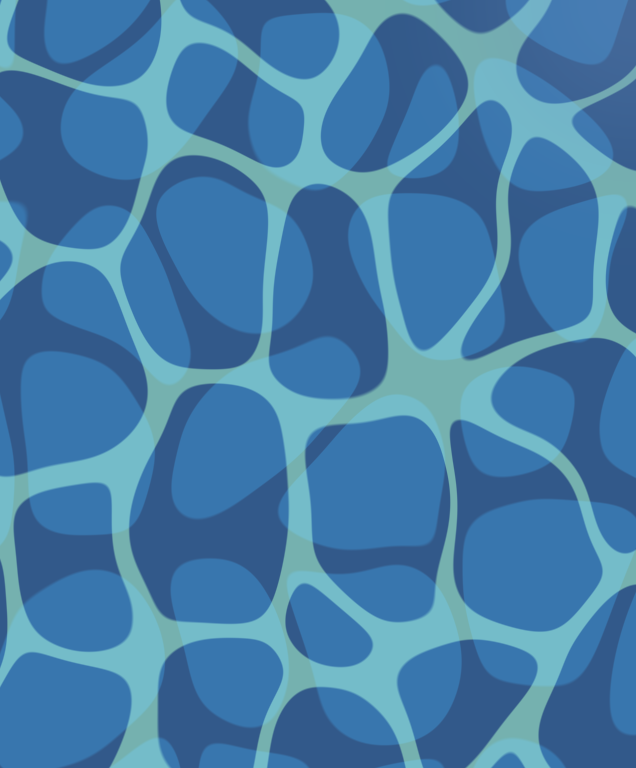
Give the GLSL for this texture, as a WebGL 1 fragment shader.

```glsl
precision highp float;
// Stylised pool water: a pale caustic web over its dark shadow web on blue.

uniform vec2 u_resolution;

const vec3 WATER = vec3(0.22, 0.462, 0.682);
const vec3 SHADOW = vec3(0.198, 0.35, 0.54);
const vec3 FOAM = vec3(0.453, 0.737, 0.79);
const vec3 FOAM_SHADED = vec3(0.457, 0.695, 0.685);
const vec3 HAZE = vec3(0.42, 0.55, 0.75);

// Three random values in 0..1 for a lattice point
vec3 hash3(vec2 id, float seed) {
  vec3 q = vec3(dot(id, vec2(127.1, 311.7)),
                dot(id, vec2(269.5, 183.3)),
                dot(id, vec2(419.2, 371.9)));
  return fract(sin(q + seed * 17.3) * 43758.55);
}

float cornerSlope(vec2 id, vec2 offset, float seed) {
  float angle = 6.28319 * hash3(id, seed).x;
  return dot(vec2(cos(angle), sin(angle)), offset);
}

float gradientNoise(vec2 p, float seed) {
  vec2 i = floor(p);
  vec2 f = fract(p);
  vec2 u = f * f * f * (f * (f * 6.0 - 15.0) + 10.0);
  vec2 e = vec2(1.0, 0.0);
  float low = mix(cornerSlope(i, f, seed),
                  cornerSlope(i + e.xy, f - e.xy, seed), u.x);
  float high = mix(cornerSlope(i + e.yx, f - e.yx, seed),
                   cornerSlope(i + e.xx, f - e.xx, seed), u.x);
  return mix(low, high, u.y);
}

vec2 warp(vec2 p, float frequency, float amount, float seed) {
  return p + amount * vec2(gradientNoise(p * frequency, seed),
                           gradientNoise(p * frequency, seed + 1.0));
}

// Jittered cell site relative to p (xy) and its weight (z)
vec3 cellSite(vec2 id, vec2 p, float seed) {
  vec3 h = hash3(id, seed);
  return vec3(id + 0.5 + 0.82 * (h.xy - 0.5) - p, 0.17 * h.z);
}

// Smoothed distance to the border of a weighted Voronoi cell;
// a lower sharpness gives rounder corners
float cellDepth(vec2 p, float sharpness, float seed) {
  vec2 base = floor(p);
  vec3 own = vec3(0.0);
  float ownPower = 100.0;
  for (int y = -2; y <= 2; y++) {
    for (int x = -2; x <= 2; x++) {
      vec3 site = cellSite(base + vec2(float(x), float(y)), p, seed);
      float power = dot(site.xy, site.xy) - site.z;
      if (power < ownPower) {
        ownPower = power;
        own = site;
      }
    }
  }
  float sum = 0.0;
  for (int y = -2; y <= 2; y++) {
    for (int x = -2; x <= 2; x++) {
      vec3 site = cellSite(base + vec2(float(x), float(y)), p, seed);
      float gap = length(site.xy - own.xy);
      if (gap > 0.001) {
        float power = dot(site.xy, site.xy) - site.z;
        sum += exp(-sharpness * (power - ownPower) / (2.0 * gap));
      }
    }
  }
  return -log(max(sum, 1e-6)) / sharpness;
}

// Coverage of the web left between the rounded cells
float web(vec2 p, vec2 density, float halfWidth, float sharpness, float seed) {
  vec2 q = warp(p, 5.0, 0.065, seed + 5.0) * density;
  float thickness = halfWidth * (1.0 + 0.9 * gradientNoise(p * 4.0, seed + 9.0));
  float edge = density.x / u_resolution.y;
  return 1.0 - smoothstep(-edge, edge, cellDepth(q, sharpness, seed) - thickness);
}

void main() {
  vec2 p = gl_FragCoord.xy / u_resolution.y;
  vec2 topRight = vec2(u_resolution.x / u_resolution.y, 1.0);

  float foam = web(p, vec2(5.4, 4.3), 0.042, 12.0, 3.0);
  float shadow = web(p + vec2(0.31, 0.17), vec2(5.3, 4.4), 0.046, 9.0, 21.0);

  // Shadow tints both the water and the pale web
  vec3 color = mix(mix(WATER, SHADOW, shadow),
                   mix(FOAM, FOAM_SHADED, shadow), foam);

  // Faint haze in the top right corner
  float haze = 1.0 - smoothstep(0.0, 0.35, distance(p, topRight));
  color = mix(color, HAZE, 0.3 * haze);

  gl_FragColor = vec4(color, 1.0);
}
```
